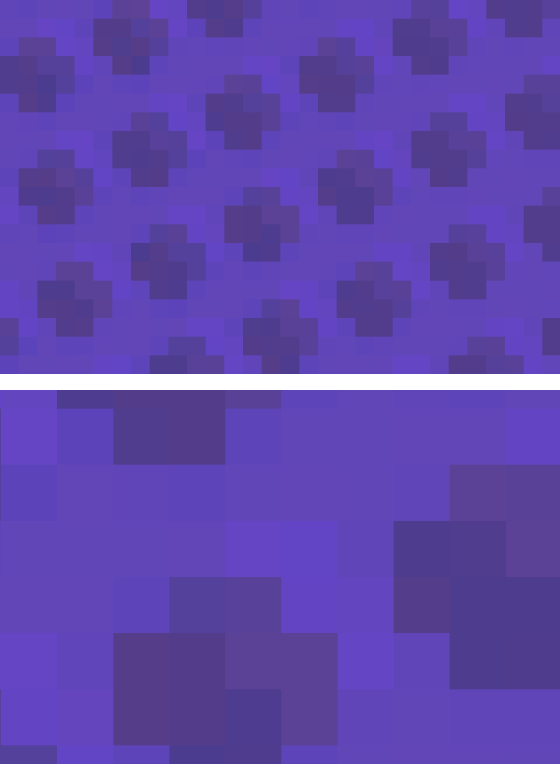
Top: the whole. Bottom: its middle third, enlarged.
This pattern is drawn by a WebGL 2 fragment shader. Its source:

```glsl
#version 300 es
precision highp float;
// Slanted lattice of blocky violet spots with a lit upper right side and soft glow.

#define ROWS 20.0                  // square cells down the canvas (30 across at 3:2)
#define STEP_A vec2(5.0, 2.0)      // lattice step to the next spot on the right
#define STEP_B vec2(1.0, -6.0)     // lattice step to the next spot below
#define ORIGIN vec2(13.0, 14.0)    // centre of one spot, in cells
#define GROUND vec3(0.382, 0.275, 0.718)
#define GLOW   vec3(0.390, 0.270, 0.768)
#define SHADE  vec3(0.362, 0.264, 0.728)
#define DARK   vec3(0.318, 0.238, 0.550)
#define LIT    vec3(0.344, 0.256, 0.600)
#define TINT   vec3(0.040, 0.004, -0.022) // hue drift between cells
#define SAMPLES 3                  // edge smoothing samples per axis

uniform vec2 u_resolution;
out vec4 fragColor;

float hash(vec2 p) {
    vec3 q = fract(vec3(p.xyx) * 0.1031);
    q += dot(q, q.yzx + 33.33);
    return fract((q.x + q.y) * q.z);
}

// Offset from the centre of the spot whose lattice tile holds p.
vec2 latticeOffset(vec2 p) {
    float det = STEP_A.x * STEP_B.y - STEP_A.y * STEP_B.x;
    vec2 k = vec2(p.x * STEP_B.y - p.y * STEP_B.x,
                  p.y * STEP_A.x - p.x * STEP_A.y) / det;
    k = floor(k + 0.5);
    return p - k.x * STEP_A - k.y * STEP_B;
}

vec3 cellColour(vec2 cell, float wear) {
    vec2 p = latticeOffset(cell + 0.5 - ORIGIN);
    float r2 = dot(p, p);
    float slope = p.x + p.y;
    float h = hash(cell + 7.0);
    vec3 tint = TINT * (h - 0.5) * wear;

    // Spot: a 4 x 4 block without corners, lighter toward the upper right
    if (r2 < 3.0) return (slope > 0.5 ? LIT : DARK) + tint;

    // Halo: bright above and to the right, cool shade elsewhere
    if (r2 < 9.0 && slope > 2.5) return GLOW + tint * 0.4;
    if (p.x < -2.0 && p.y < 0.0 && r2 < 7.0)
        return mix(GROUND, GLOW, 0.6) + tint * 0.4;
    if (r2 < 7.0 && p.y < 2.0)
        return mix(GROUND, SHADE, (0.3 + 0.9 * h) * wear);

    return GROUND + tint * 0.12;
}

void main() {
    vec3 sum = vec3(0.0);
    for (int j = 0; j < SAMPLES; j++) {
        for (int i = 0; i < SAMPLES; i++) {
            vec2 jitter = (vec2(i, j) + 0.5) / float(SAMPLES) - 0.5;
            vec2 g = (gl_FragCoord.xy + jitter) / u_resolution.y * ROWS;
            vec2 cell = floor(g);
            // Variation fades toward the right side
            float across = cell.x * u_resolution.y / (ROWS * u_resolution.x);
            float wear = mix(1.0, 0.3, smoothstep(0.4, 0.9, across));
            sum += cellColour(cell, wear);
        }
    }
    fragColor = vec4(sum / float(SAMPLES * SAMPLES), 1.0);
}
```
